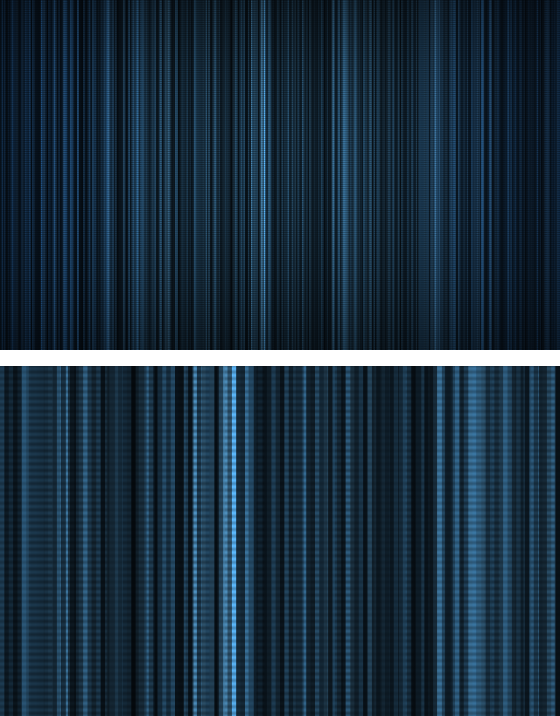
Top: the whole. Bottom: its middle third, enlarged.
A Shadertoy shader for this pattern:

```glsl
// Fine vertical blue stripes crossed by faint scan lines, lit by a soft central glow.
#define FINE_COLUMNS 384.0
#define MID_COLUMNS 214.0
#define BROAD_COLUMNS 46.0
#define SCAN_ROWS 160.0
#define SCAN_DEPTH 0.14
#define ACCENT_SHARE 0.05
#define ACCENT_GAIN 0.60
#define GLOW_CENTER vec2(0.52, 0.54)
#define GLOW_LEVEL 0.37
#define EDGE_LEVEL 0.225
#define CENTER_TINT vec3(0.36, 0.73, 1.0)
#define SIDE_TINT vec3(0.24, 0.61, 1.0)

float hash(float n) {
    n = fract(n * 0.1031);
    n *= n + 33.33;
    n *= n + n;
    return fract(n);
}

// Random flat columns, with each border filtered over one pixel
float columns(float x, float count, float seed) {
    float cell = x * count - 0.5;
    float id = floor(cell);
    float pixel = min(count / iResolution.x, 1.0);
    float blend = clamp((fract(cell) - 0.5) / pixel + 0.5, 0.0, 1.0);
    return mix(hash(id + seed), hash(id + 1.0 + seed), blend);
}

// Smooth random brightness across wide bands
float bands(float x, float count, float seed) {
    float cell = x * count;
    float id = floor(cell);
    float blend = smoothstep(0.0, 1.0, fract(cell));
    return mix(hash(id + seed), hash(id + 1.0 + seed), blend);
}

// Horizontal weave that fades out when rows become too small to resolve
float scanLines(float y) {
    float visible = 1.0 - smoothstep(0.5, 0.8, SCAN_ROWS / iResolution.y);
    return visible * sin(6.2831853 * y * SCAN_ROWS);
}

void mainImage(out vec4 fragColor, in vec2 fragCoord) {
    vec2 uv = fragCoord / iResolution.xy;

    // Layered stripes, from thin threads to wide bands
    float fine = columns(uv.x, FINE_COLUMNS, 17.0);
    float mid = columns(uv.x, MID_COLUMNS, 491.0);
    float broad = bands(uv.x, BROAD_COLUMNS, 823.0);
    float tone = (0.20 + 1.15 * fine) * (0.50 + 0.90 * mid) * (0.78 + 0.44 * broad);

    // Sparse bright threads
    float accent = columns(uv.x, FINE_COLUMNS, 1301.0);
    tone += ACCENT_GAIN * smoothstep(1.0 - ACCENT_SHARE, 1.0, accent);

    // Weave, stronger on some columns
    float depth = SCAN_DEPTH * (0.5 + columns(uv.x, MID_COLUMNS, 2003.0));
    tone *= 1.0 + depth * scanLines(uv.y);

    // Elliptical glow and darker top and bottom
    vec2 offset = (uv - GLOW_CENTER) / vec2(0.38, 0.48);
    float glow = exp(-dot(offset, offset));
    float level = mix(EDGE_LEVEL, GLOW_LEVEL, glow);
    level *= 1.0 - 0.30 * pow(abs(2.0 * uv.y - 1.0), 3.0);

    // Bluer sides, with a few greyer columns
    float side = smoothstep(0.15, 0.48, abs(uv.x - 0.5));
    vec3 tint = mix(CENTER_TINT, SIDE_TINT, side);
    float grey = columns(uv.x, FINE_COLUMNS, 3011.0);
    tint = mix(tint, vec3(0.60, 0.80, 0.88), 0.25 * grey * grey);

    vec3 color = vec3(0.003, 0.008, 0.014) + tint * tone * level;
    fragColor = vec4(color, 1.0);
}
```
